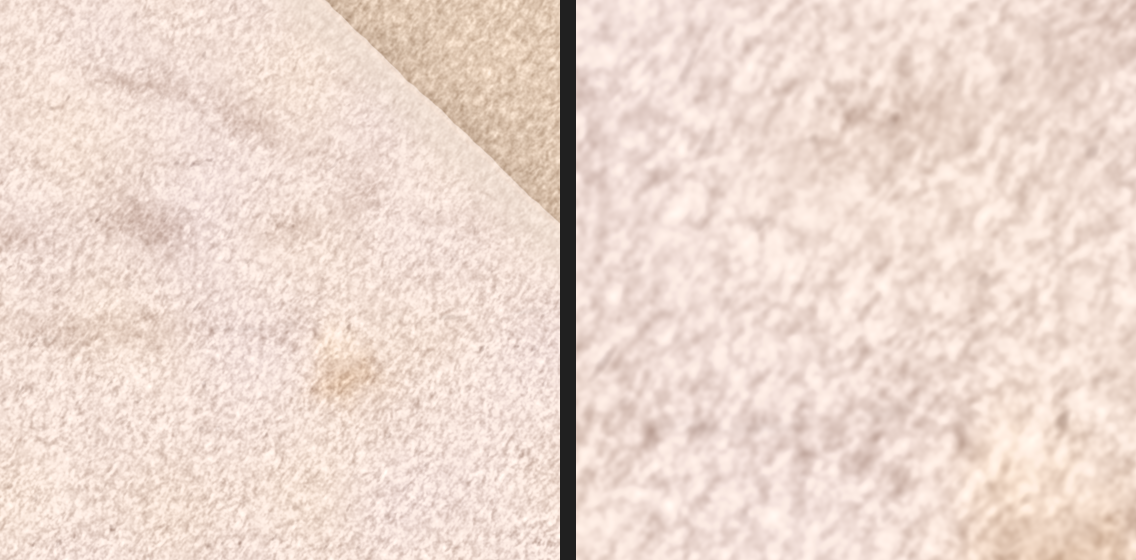
Left: the whole. Right: its middle third, enlarged.
Give the GLSL for this texture, as a Shadertoy shader.

```glsl
// Pale, rough stone slab with brown stains, its diagonal edge over tan stone.

vec2 hash2(vec2 p) {
    vec3 h = fract(vec3(p.xyx) * vec3(0.1031, 0.1030, 0.0973));
    h += dot(h, h.yzx + 33.33);
    return fract((h.xx + h.yz) * h.zy) * 2.0 - 1.0;
}

// Gradient noise, roughly -0.7 to 0.7
float noise(vec2 p) {
    vec2 i = floor(p), f = fract(p);
    vec2 u = f * f * f * (f * (f * 6.0 - 15.0) + 10.0);
    float a = dot(hash2(i), f);
    float b = dot(hash2(i + vec2(1, 0)), f - vec2(1, 0));
    float c = dot(hash2(i + vec2(0, 1)), f - vec2(0, 1));
    float d = dot(hash2(i + vec2(1, 1)), f - vec2(1, 1));
    return mix(mix(a, b, u.x), mix(c, d, u.x), u.y);
}

float fbm(vec2 p) {
    float sum = 0.0, amp = 1.0;
    for (int i = 0; i < 4; i++) {
        sum += amp * noise(p);
        p = mat2(1.6, 1.2, -1.2, 1.6) * p + 17.3;
        amp *= 0.55;
    }
    return sum;
}

vec2 rotate(vec2 p, float angle) {
    float c = cos(angle), s = sin(angle);
    return vec2(c * p.x + s * p.y, c * p.y - s * p.x);
}

// Short blunt chips that lean up to the right
float chips(vec2 p) {
    vec2 warp = vec2(noise(p * 32.0), noise(p * 32.0 + 51.0));
    vec2 q = rotate(p + 0.006 * warp, 0.95);
    float coarse = noise(q * vec2(48.0, 80.0) + 100.0);
    float fine = noise(q * vec2(95.0, 150.0) + 300.0);
    float crumbs = noise(rotate(p, 0.4) * 190.0 + 500.0);
    return coarse + 0.9 * fine + 0.45 * crumbs;
}

// Soft elliptical blot
float blot(vec2 p, vec2 center, vec2 radius, float angle) {
    vec2 q = rotate(p - center, angle) / radius;
    return exp(-dot(q, q) * 1.3);
}

void mainImage(out vec4 fragColor, in vec2 fragCoord) {
    vec2 uv = fragCoord / iResolution.xy;
    float pixel = 1.0 / iResolution.y;
    float grain = chips(uv);
    float cloud = fbm(uv * vec2(5.0, 8.0) + 9.0);
    float mottle = fbm(uv * vec2(15.0, 19.0) + 30.0);
    vec2 ragged = uv + 0.035 * vec2(fbm(uv * 13.0), fbm(uv * 13.0 + 40.0));

    // Slab: warm cream and cool pink drift
    vec3 slab = vec3(0.952, 0.876, 0.835);
    slab += (0.045 * cloud + 0.040 * mottle) * vec3(0.85, 1.0, 1.08);
    slab += vec3(-0.003, 0.0, 0.018) * (2.0 * noise(uv * 4.0 + 5.0) + 0.3 * uv.x);

    // Brown stains
    float stain = 0.80 * blot(ragged, vec2(0.25, 0.85), vec2(0.11, 0.030), -0.15);
    stain += 0.85 * blot(ragged, vec2(0.46, 0.78), vec2(0.10, 0.034), -0.5);
    stain += 1.00 * blot(ragged, vec2(0.26, 0.60), vec2(0.10, 0.055), -0.4);
    stain += 0.90 * blot(ragged, vec2(0.01, 0.58), vec2(0.09, 0.035), -0.2);
    stain += 0.65 * blot(ragged, vec2(0.65, 0.66), vec2(0.05, 0.080), -0.3);
    stain += 0.40 * blot(ragged, vec2(0.52, 0.58), vec2(0.06, 0.035), 0.4);
    stain += 0.50 * blot(ragged, vec2(0.20, 0.41), vec2(0.22, 0.030), 0.0);
    stain += 0.40 * blot(ragged, vec2(0.50, 0.41), vec2(0.08, 0.030), 0.2);
    slab -= vec3(0.105, 0.125, 0.135) * stain;
    slab -= vec3(0.07, 0.11, 0.16) * blot(ragged, vec2(0.62, 0.32), vec2(0.07, 0.05), 0.2);
    slab += vec3(0.04, 0.03, 0.0) * blot(ragged, vec2(0.59, 0.39), vec2(0.05, 0.04), 0.8);

    // Faint, broken horizontal seam
    float seam = uv.y - 0.39 - 0.055 * uv.x - 0.012 * fbm(uv * 12.0 + 80.0);
    float breaks = smoothstep(0.0, 0.4, noise(uv * vec2(16.0, 3.0) + 60.0));
    slab -= 0.07 * breaks * exp(-pow(seam / 0.005, 2.0));

    // Signed distance to the slab edge, positive on the tan stone
    float edge = dot(uv - vec2(0.58, 1.0), vec2(0.690, 0.724));
    edge += 0.003 * noise(uv * 45.0) + 0.004 * noise(uv * 9.0);

    // Smoother bevel beside the edge, rougher chips toward the bottom
    float bevel = smoothstep(-0.11, -0.02, edge);
    slab = mix(slab, vec3(0.925, 0.858, 0.805), 0.7 * bevel);
    float roughness = mix(0.195, 0.145, smoothstep(0.2, 0.8, uv.y)) * (1.0 - 0.45 * bevel);
    roughness *= 1.0 + 0.5 * noise(uv * 14.0 + 90.0);
    slab += grain * roughness * vec3(0.88, 1.0, 1.05);

    // Small dark hollows, gathered in patches
    float pits = noise(rotate(uv, 0.9) * vec2(50.0, 85.0) + 200.0);
    float patches = smoothstep(-0.2, 0.4, -mottle);
    slab -= vec3(0.15, 0.16, 0.16) * smoothstep(0.22, 0.6, pits) * patches * (1.0 - bevel);

    // Tan stone, shaded under the edge
    vec3 tan_stone = vec3(0.883, 0.790, 0.705) + 0.04 * cloud + 0.035 * mottle;
    tan_stone += grain * vec3(0.15, 0.165, 0.175);
    tan_stone -= vec3(0.08, 0.085, 0.085) * exp(-max(edge, 0.0) / 0.035);

    vec3 color = mix(slab, tan_stone, smoothstep(-pixel, pixel, edge));
    color += vec3(0.03, 0.025, 0.02) * exp(-pow((edge + 0.006) / 0.004, 2.0));

    // Roll off the highlights
    color -= 0.5 * max(color - vec3(0.98, 0.915, 0.875), 0.0);
    fragColor = vec4(clamp(color, 0.0, 1.0), 1.0);
}
```
